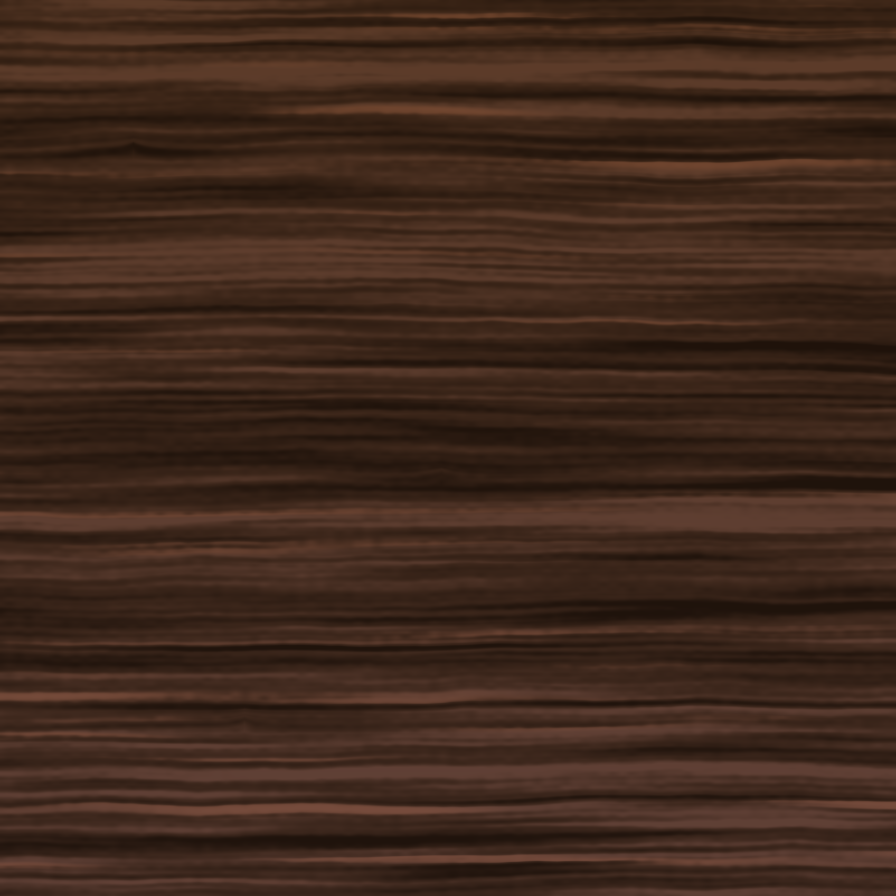
A three.js fragment shader for this texture:

```glsl
// Dark brown wood veneer with fine, wavy horizontal grain.
varying vec2 vUv;

const vec3 DARK_WOOD  = vec3(0.120, 0.072, 0.042);
const vec3 MID_WOOD   = vec3(0.232, 0.147, 0.100);
const vec3 LIGHT_WOOD = vec3(0.365, 0.240, 0.186);
const vec3 PALE_FIBRE = vec3(0.520, 0.320, 0.230);
const vec3 LOWER_TINT = vec3(1.03, 1.05, 1.15);
const vec3 UPPER_TINT = vec3(0.98, 0.96, 0.85);

const float BAND_ROWS   = 14.0;  // broad light and dark zones
const float GRAIN_ROWS  = 61.0;  // main growth lines
const float FINE_ROWS   = 118.0;
const float FIBRE_ROWS  = 197.0;
const float VEIN_ROWS   = 83.0;  // thin dark lines
const float STREAK_ROWS = 109.0; // thin pale lines
const int   KNOTS       = 3;
const vec2  KNOT_SIZE   = vec2(0.022, 0.012);
const float KNOT_LIFT   = 0.007;

float hash(vec2 p) {
  vec3 q = fract(vec3(p.xyx) * 0.1031);
  q += dot(q, q.yzx + 33.33);
  return fract((q.x + q.y) * q.z);
}

// Smooth signed noise, -1 to 1
float noise(vec2 p) {
  vec2 i = floor(p);
  vec2 f = fract(p);
  f = f * f * (3.0 - 2.0 * f);
  float low  = mix(hash(i), hash(i + vec2(1.0, 0.0)), f.x);
  float high = mix(hash(i + vec2(0.0, 1.0)), hash(i + vec2(1.0, 1.0)), f.x);
  return 2.0 * mix(low, high, f.y) - 1.0;
}

// One strand of wood, shifted lengthwise so that strand ends never line up
float strand(float x, float row, float seed) {
  float start = 40.0 * hash(vec2(row, seed));
  float base = 2.0 * hash(vec2(row, seed + 7.0)) - 1.0;
  return 0.55 * base + 0.65 * noise(vec2(x + start, row + seed * 3.0));
}

// Strands blended across their rows
float grain(vec2 p, float stretch, float rows, float seed) {
  float y = p.y * rows + 20.0;
  float row = floor(y);
  float x = p.x * stretch + 20.0;
  return mix(strand(x, row, seed), strand(x, row + 1.0, seed), smoothstep(0.0, 1.0, y - row));
}

// Bends the grain in slow waves, uneven spacing and a few small knots
vec2 bend(vec2 p) {
  vec2 q = p;
  q.y += 0.0060 * noise(vec2(p.x * 2.7, p.y * 5.0) + 11.0);
  q.y += 0.0026 * noise(vec2(p.x * 9.0, p.y * 19.0) + 31.0);
  q.y += 0.0010 * noise(vec2(p.x * 27.0, p.y * 50.0) + 53.0);
  q.y += 0.0040 * noise(vec2(3.0, p.y * 19.0));
  for (int k = 0; k < KNOTS; k++) {
    float id = float(k);
    vec2 centre = vec2(hash(vec2(id, 5.0)), (id + 0.2 + 0.6 * hash(vec2(id, 9.0))) / float(KNOTS));
    vec2 d = (p - centre) / KNOT_SIZE;
    q.y -= KNOT_LIFT * exp(-abs(d.x) * 1.5 - d.y * d.y);
  }
  return q;
}

void main() {
  vec2 p = bend(vUv);

  // Layers of grain, from broad to fine
  float tone = 0.60;
  tone += 0.20 * grain(p, 1.3, BAND_ROWS, 1.0);
  tone += 0.34 * grain(p, 2.4, GRAIN_ROWS, 2.0);
  tone += 0.46 * grain(p, 3.8, FINE_ROWS, 3.0);
  tone += 0.30 * grain(p, 7.0, FIBRE_ROWS, 4.0);
  tone += 0.07 * noise(vUv * vec2(95.0, 190.0));

  // Thin dark veins that fade in and out
  float vein = smoothstep(0.22, 0.75, grain(p, 2.4, VEIN_ROWS, 5.0));
  tone -= 0.42 * vein;
  tone -= 0.22 * smoothstep(0.965, 1.0, vUv.y);

  // Colour ramp
  vec3 colour = mix(DARK_WOOD, MID_WOOD, smoothstep(-0.30, 0.60, tone));
  colour = mix(colour, LIGHT_WOOD, smoothstep(0.42, 1.15, tone));

  // Pale streaks, mostly within the lighter zones
  float streak = smoothstep(0.34, 0.90, grain(p, 3.0, STREAK_ROWS, 6.0));
  streak *= smoothstep(0.35, 0.85, tone);
  colour = mix(colour, PALE_FIBRE, 0.55 * streak);

  // Warmer at the top, redder and greyer at the bottom
  colour *= mix(LOWER_TINT, UPPER_TINT, vUv.y);
  gl_FragColor = vec4(colour, 1.0);
}
```
